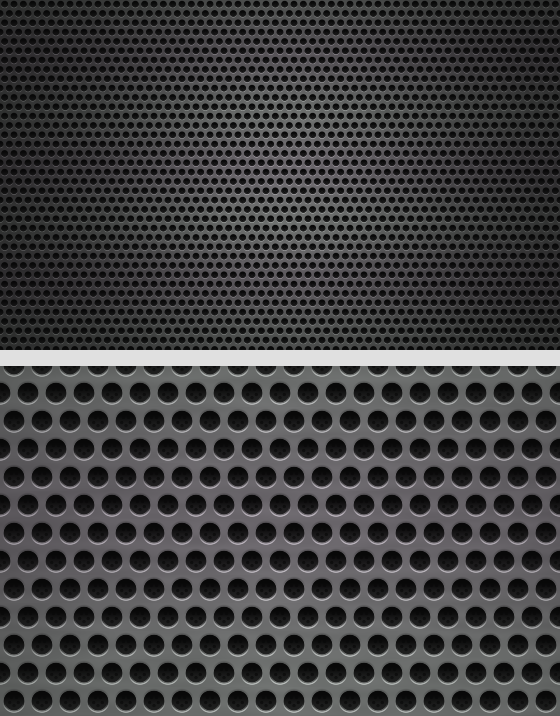
Top, the full canvas; bottom, a detail of the centre.
Write a Shadertoy shader that draws this pattern.

```glsl
const float COLUMNS = 60.0;          // holes across the canvas
const float ROW_SHIFT = 0.03;        // vertical phase, in cells
const float HOLE_RADIUS = 0.37;      // in cells
const float RIM_WIDTH = 0.045;
const float RIM_GAIN = 0.30;
const float METAL_EDGE = 0.165;
const float METAL_CENTRE = 0.43;
const vec2 LIGHT_POS = vec2(0.515, 0.50);
const vec2 LIGHT_SPREAD = vec2(0.27, 0.50);
const float BAND_PERIOD = 0.323;     // dark bands, in canvas heights
const float BAND_START = 0.156;
const float BAND_DEPTH = 0.09;
const float GRAIN_DEPTH = 0.09;
const vec3 BAND_TINT = vec3(1.02, 0.98, 1.03);
const vec3 PLATE_TINT = vec3(0.985, 1.01, 0.995);
const float TAU = 6.2831853;

vec2 hashGradient(vec2 cell) {
    float h = fract(sin(dot(cell, vec2(127.1, 311.7))) * 43758.5);
    return vec2(cos(TAU * h), sin(TAU * h));
}

float gradientNoise(vec2 p) {
    vec2 i = floor(p);
    vec2 f = p - i;
    vec2 u = f * f * f * (f * (f * 6.0 - 15.0) + 10.0);
    vec2 e = vec2(1.0, 0.0);
    float low = mix(dot(hashGradient(i), f),
                    dot(hashGradient(i + e.xy), f - e.xy), u.x);
    float high = mix(dot(hashGradient(i + e.yx), f - e.yx),
                     dot(hashGradient(i + e.xx), f - e.xx), u.x);
    return mix(low, high, u.y);
}

// Faint lower sheet: five small perforations seen through each hole
float lowerSheet(vec2 local, float pixel) {
    float holes = 0.0;
    for (int k = 0; k < 5; k++) {
        float angle = TAU * (float(k) + 0.25) / 5.0;
        float d = length(local - 0.16 * vec2(cos(angle), sin(angle)));
        holes = max(holes, 1.0 - smoothstep(0.06 - pixel * 0.5, 0.06 + pixel * 0.5, d));
    }
    return 1.0 - holes;
}

void mainImage(out vec4 fragColor, in vec2 fragCoord) {
    vec2 uv = fragCoord / iResolution.xy;
    uv.y = 1.0 - uv.y;
    float pixel = COLUMNS / iResolution.x;

    // Staggered cells, measured from the top
    vec2 grid = vec2(fragCoord.x, iResolution.y - fragCoord.y) * pixel;
    grid.y += ROW_SHIFT;
    grid.x += 0.5 * mod(floor(grid.y), 2.0);
    vec2 local = fract(grid) - 0.5;
    float radius = length(local);
    float down = local.y / max(radius, 0.001);
    float edge = radius - HOLE_RADIUS;

    // Spotlight, soft bands and fine grain on the plate
    vec2 fromLight = (uv - LIGHT_POS) / LIGHT_SPREAD;
    float light = exp(-0.75 * dot(fromLight, fromLight));
    float band = 0.5 + 0.5 * cos(TAU * (uv.y - BAND_START) / BAND_PERIOD);
    float grain = gradientNoise(grid * vec2(0.35, 2.5));
    float plate = mix(METAL_EDGE, METAL_CENTRE, light);
    plate *= 1.0 + BAND_DEPTH * (0.5 - band) + GRAIN_DEPTH * grain;

    // Darker lip above each hole, bright bevel below it
    float lip = 1.0 - smoothstep(0.0, 0.10, edge);
    plate *= 1.0 - 0.25 * lip * smoothstep(0.1, 0.9, -down);

    // Shadowed interior, opening up towards its lower side
    float depth = mix(0.03, 0.075, smoothstep(-0.3, 0.35, local.y));
    depth += 0.05 * light * lowerSheet(local, pixel) * smoothstep(-0.25, 0.1, local.y);

    float metalMask = smoothstep(-0.5 * pixel, 0.5 * pixel, edge);
    float shade = mix(depth, plate, metalMask);
    float rim = 1.0 - smoothstep(RIM_WIDTH - 0.5 * pixel, RIM_WIDTH + 0.5 * pixel, abs(edge));
    shade += RIM_GAIN * rim * smoothstep(0.1, 0.95, down) * mix(0.55, 1.0, light);

    vec3 tint = mix(PLATE_TINT, BAND_TINT, band);
    fragColor = vec4(clamp(shade * tint, 0.0, 1.0), 1.0);
}
```
